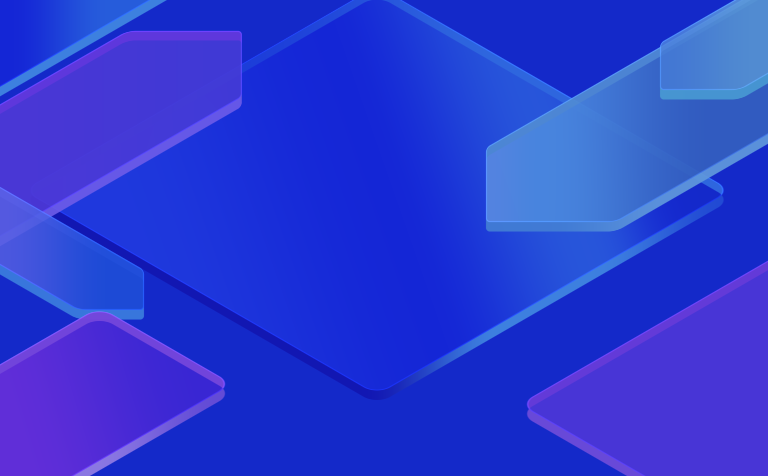
Reproduce this background procedurally as a WebGL 1 fragment shader.

```glsl
precision highp float;

uniform vec2 u_resolution;

#define FAR 4.0
#define THICKNESS 0.020
#define SOFT_CORNER 0.028
#define TIGHT_CORNER 0.008
#define GLINT 0.16
#define BACKDROP vec3(0.078, 0.160, 0.790)
#define DEEP_BLUE vec3(0.080, 0.150, 0.840)
#define SKY_BLUE vec3(0.240, 0.500, 0.875)
#define VIOLET vec3(0.290, 0.210, 0.840)

// Rounded intersection of four strips: two isometric diagonals, x and y
float isoShape(vec2 p, vec4 lo, vec4 hi, float radius) {
  vec2 iso = vec2(0.866 * p.y + 0.5 * p.x, 0.866 * p.y - 0.5 * p.x);
  vec4 d = max(lo - vec4(iso, p), vec4(iso, p) - hi) + radius;
  float inner = max(max(d.x, d.y), max(d.z, d.w));
  return length(max(d, 0.0)) + min(inner, 0.0) - radius;
}

float coverage(float d) {
  float pixel = 1.0 / u_resolution.y;
  return 1.0 - smoothstep(-0.7 * pixel, 0.7 * pixel, d);
}

// Glass plate: a face, a rim along its upper edges and a side below it
void slab(inout vec3 color, vec2 p, vec4 lo, vec4 hi, float radius,
          vec3 face, vec3 rim, vec3 side, float opacity) {
  float top = isoShape(p, lo, hi, radius);
  float base = isoShape(p + vec2(0.0, THICKNESS), lo, hi, radius);
  float inTop = coverage(top);
  float inBase = coverage(base);
  vec3 glass = mix(side, mix(rim, face, inBase), inTop);
  color = mix(color, glass, max(inTop, inBase) * opacity);
  float line = coverage(abs(top + 0.001) - 0.0012);
  color += GLINT * line * (0.5 * rim + 0.5 * side);
}

// Wide central plate with a slanted sheen
void centralPlate(inout vec3 color, vec2 p) {
  float t = p.x + 0.35 * p.y;
  vec3 face = mix(vec3(0.120, 0.220, 0.865), DEEP_BLUE, smoothstep(0.45, 1.02, t));
  float sheen = smoothstep(1.02, 1.40, t) * (1.0 - smoothstep(1.40, 1.68, t));
  face = mix(face, vec3(0.155, 0.335, 0.855), sheen);
  face = mix(face, BACKDROP, smoothstep(1.45, 1.72, t));
  vec3 rim = mix(vec3(0.110, 0.240, 0.850), vec3(0.180, 0.400, 0.870),
                 smoothstep(0.50, 1.05, p.x));
  vec3 side = mix(vec3(0.070, 0.090, 0.700), SKY_BLUE, smoothstep(0.76, 1.05, p.x));
  side = mix(side, vec3(0.130, 0.290, 0.830), smoothstep(1.25, 1.52, p.x));
  slab(color, p, vec4(0.5435, -0.2485, -FAR, -FAR), vec4(1.288, 0.496, FAR, FAR),
       SOFT_CORNER, face, rim, side, 1.0);
}

void bluePlates(inout vec3 color, vec2 p) {
  // Upper left corner
  vec3 face = mix(DEEP_BLUE, vec3(0.150, 0.360, 0.860), smoothstep(0.02, 0.23, p.x));
  slab(color, p, vec4(-FAR, 0.708, -FAR, -FAR), vec4(FAR), TIGHT_CORNER,
       face, face, SKY_BLUE, 1.0);

  // Left tab
  face = mix(vec3(0.340, 0.380, 0.890), vec3(0.120, 0.320, 0.850),
             smoothstep(0.0, 0.24, p.x));
  slab(color, p, vec4(0.384, -FAR, -FAR, 0.3487), vec4(0.526, FAR, 0.3025, FAR),
       TIGHT_CORNER, face, face + 0.02, vec3(0.250, 0.530, 0.880), 0.82);
}

void cyanPlates(inout vec3 color, vec2 p) {
  // Long bar reaching the right border
  vec3 face = mix(vec3(0.340, 0.530, 0.880), vec3(0.290, 0.530, 0.870),
                  smoothstep(1.02, 1.14, p.x));
  face = mix(face, vec3(0.200, 0.370, 0.750), smoothstep(1.14, 1.50, p.x));
  vec3 side = mix(vec3(0.260, 0.490, 0.830), vec3(0.370, 0.590, 0.860),
                  smoothstep(1.15, 1.40, p.x));
  slab(color, p, vec4(-FAR, -0.185, 1.021, 0.5336), vec4(FAR, 0.087, FAR, FAR),
       TIGHT_CORNER, face, vec3(0.310, 0.540, 0.830), side, 0.94);

  // Small plate above it
  face = mix(vec3(0.270, 0.480, 0.840), vec3(0.340, 0.580, 0.830),
             smoothstep(1.38, 1.60, p.x));
  slab(color, p, vec4(-FAR, -0.075, 1.3866, 0.811), vec4(FAR, 0.0945, FAR, FAR),
       TIGHT_CORNER, face, face + 0.03, vec3(0.290, 0.620, 0.830), 0.85);
}

void violetBar(inout vec3 color, vec2 p) {
  vec3 face = mix(vec3(0.310, 0.220, 0.840), vec3(0.270, 0.230, 0.840),
                  smoothstep(0.0, 0.50, p.x));
  slab(color, p, vec4(-FAR, 0.4353, -FAR, -FAR), vec4(FAR, 0.676, 0.508, 0.935),
       TIGHT_CORNER, face, vec3(0.400, 0.220, 0.870), vec3(0.430, 0.360, 0.910), 0.90);
}

void violetPlates(inout vec3 color, vec2 p) {
  // Lower left
  vec3 face = mix(vec3(0.390, 0.180, 0.850), vec3(0.230, 0.150, 0.830),
                  smoothstep(0.0, 0.44, p.x + 0.3 * (p.y - 0.15)));
  vec3 side = mix(vec3(0.560, 0.480, 0.890), vec3(0.400, 0.300, 0.840),
                  smoothstep(0.20, 0.46, p.x));
  slab(color, p, vec4(-FAR, -0.077, -FAR, -FAR), vec4(0.412, 0.203, FAR, FAR),
       SOFT_CORNER, face, vec3(0.460, 0.270, 0.860), side, 0.96);

  // Lower right
  slab(color, p, vec4(0.676, -FAR, -FAR, -FAR), vec4(FAR, -0.415, FAR, FAR),
       SOFT_CORNER, VIOLET, vec3(0.400, 0.230, 0.850), vec3(0.420, 0.290, 0.850), 0.96);
}

void main() {
  vec2 p = gl_FragCoord.xy / u_resolution.y;
  vec3 color = BACKDROP;
  centralPlate(color, p);
  violetBar(color, p);
  bluePlates(color, p);
  cyanPlates(color, p);
  violetPlates(color, p);
  gl_FragColor = vec4(color, 1.0);
}
```
